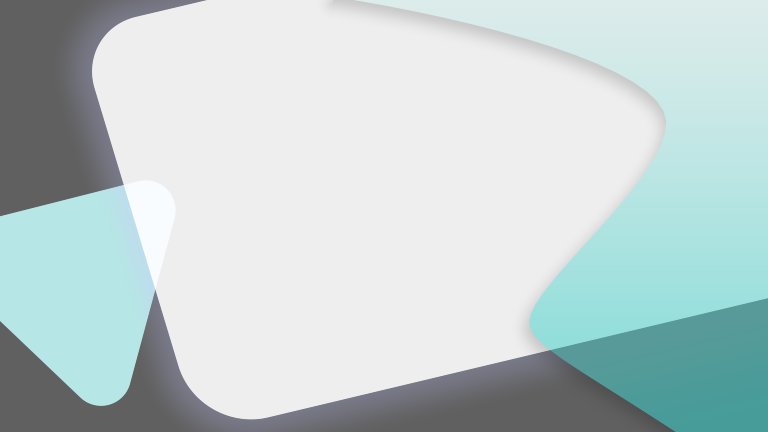
A WebGL 2 fragment shader for this background:

```glsl
#version 300 es
precision highp float;

uniform vec2 u_resolution;
out vec4 outColor;

// Colours
const vec3 BACKDROP = vec3(0.375);
const vec3 GLOW = vec3(0.480, 0.485, 0.545);
const vec3 PANEL = vec3(0.934);
const vec3 WAVE_TOP = vec3(0.860, 0.924, 0.920);
const vec3 WAVE_LOW = vec3(0.565, 0.870, 0.855);
const vec3 WAVE_DARK_EDGE = vec3(0.345, 0.605, 0.600);
const vec3 WAVE_DARK = vec3(0.280, 0.610, 0.600);
const vec3 TRIANGLE = vec3(0.712, 0.902, 0.898);
const vec3 TRIANGLE_GLOW = vec3(0.740, 0.870, 0.925);
const vec3 OVERLAP = vec3(0.972, 0.990, 0.998);

// Sizes in canvas heights
const float TOP_RADIUS = 0.139;
const float BOTTOM_RADIUS = 0.164;
const float TRIANGLE_RADIUS = 0.0695;
const float GLOW_REACH = 0.10;
const float SHADOW_REACH = 0.055;
const float SHADOW_STRENGTH = 0.16;
const vec2 SHADOW_SHIFT = vec2(-0.004, -0.015);

// Corner centres of the rounded triangle
const vec2 CORNERS[3] = vec2[3](
    vec2(0.337, 0.513), vec2(0.234, 0.130), vec2(-0.062, 0.412));

// Three joined cubic curves, running from top to bottom
const int CURVES = 3;
const int STEPS = 16;
const vec2 WAVE[10] = vec2[10](
    vec2(0.775, 1.007), vec2(1.088, 0.958), vec2(1.539, 0.847),
    vec2(1.542, 0.718), vec2(1.544, 0.583), vec2(1.225, 0.340),
    vec2(1.225, 0.255), vec2(1.225, 0.199), vec2(1.343, 0.148),
    vec2(1.634, -0.046));

float cross2(vec2 a, vec2 b) { return a.x * b.y - a.y * b.x; }

float segmentDistance(vec2 p, vec2 a, vec2 b) {
    vec2 ab = b - a;
    return length(p - a - ab * clamp(dot(p - a, ab) / dot(ab, ab), 0.0, 1.0));
}

// Intersection of two half planes with a rounded corner
float roundMax(float a, float b, float r) {
    return min(max(a, b), -r) + length(max(vec2(a, b) + r, 0.0)) + min(r, 0.0);
}

float panelDistance(vec2 p) {
    float left = dot(p - vec2(0.220, 0.792), vec2(-0.957, -0.289));
    float top = dot(p - vec2(0.319, 0.962), vec2(-0.230, 0.973));
    float bottom = dot(p - vec2(0.613, 0.032), vec2(0.232, -0.973));
    return max(roundMax(left, top, TOP_RADIUS), roundMax(left, bottom, BOTTOM_RADIUS));
}

float triangleDistance(vec2 p) {
    float nearest = 1e3;
    bool inside = true;
    for (int i = 0; i < 3; i++) {
        vec2 a = CORNERS[i], b = CORNERS[(i + 1) % 3];
        nearest = min(nearest, segmentDistance(p, a, b));
        inside = inside && cross2(b - a, p - a) < 0.0;
    }
    return (inside ? -nearest : nearest) - TRIANGLE_RADIUS;
}

vec2 bezier(vec2 a, vec2 b, vec2 c, vec2 d, float t) {
    float s = 1.0 - t;
    return s * s * s * a + 3.0 * s * t * (s * b + t * c) + t * t * t * d;
}

// Signed distance to the wave edge, negative on its right
float waveDistance(vec2 p) {
    float nearest = 1e3, side = 1.0;
    float level = clamp(p.y, WAVE[9].y + 1e-4, WAVE[0].y - 1e-4);
    vec2 a = WAVE[0];
    for (int i = 0; i < CURVES * STEPS; i++) {
        int k = 3 * (i / STEPS);
        float t = float(i % STEPS + 1) / float(STEPS);
        vec2 b = bezier(WAVE[k], WAVE[k + 1], WAVE[k + 2], WAVE[k + 3], t);
        nearest = min(nearest, segmentDistance(p, a, b));
        if (level <= a.y && level > b.y)
            side = cross2(b - a, vec2(p.x, level) - a) > 0.0 ? -1.0 : 1.0;
        a = b;
    }
    return nearest * side;
}

float coverage(float d) {
    float halfPixel = 0.6 / u_resolution.y;
    return 1.0 - smoothstep(-halfPixel, halfPixel, d);
}

void main() {
    vec2 p = gl_FragCoord.xy / u_resolution.y;
    float panel = panelDistance(p);
    float onPanel = coverage(panel);
    float glow = 1.0 - smoothstep(-0.02, GLOW_REACH, panel);

    // Backdrop, glow and panel
    vec3 color = mix(mix(BACKDROP, GLOW, glow), PANEL, onPanel);

    // Wave with its soft shadow
    float shadow = 1.0 - smoothstep(-0.02, SHADOW_REACH, waveDistance(p - SHADOW_SHIFT));
    color *= 1.0 - SHADOW_STRENGTH * shadow * shadow;
    vec3 light = mix(WAVE_TOP, WAVE_LOW, pow(clamp((1.0 - p.y) / 0.81, 0.0, 1.0), 1.2));
    vec3 dark = mix(WAVE_DARK_EDGE, WAVE_DARK, smoothstep(0.0, 0.25, panel));
    color = mix(color, mix(dark, light, onPanel), coverage(waveDistance(p)));

    // Translucent triangle
    vec3 tint = mix(TRIANGLE, TRIANGLE_GLOW, 1.0 - smoothstep(0.0, 0.07, panel));
    color = mix(color, mix(tint, OVERLAP, onPanel), coverage(triangleDistance(p)));

    outColor = vec4(color, 1.0);
}
```
